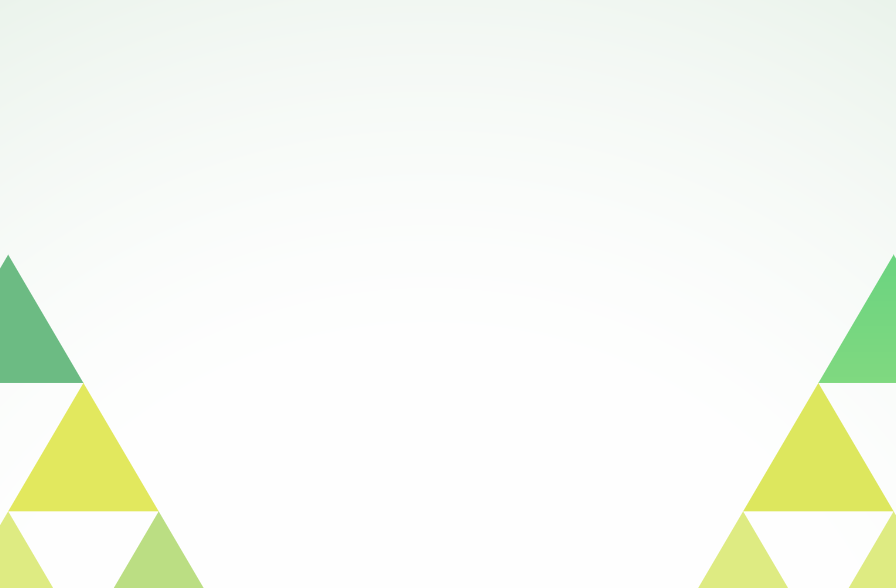
Reproduce this background procedurally as a WebGL 2 fragment shader.

```glsl
#version 300 es
precision highp float;
// Pale backdrop with a soft white glow rising from below the lower edge,
// and a stepped pile of green and yellow triangles in each lower corner.
// Each pile is a triangular lattice walked by rows, drawn by distance.
uniform vec2 u_resolution;
out vec4 fragColor;

const float ROW_HEIGHT = 0.2183;   // lengths are in canvas heights
const float HALF_WIDTH = 0.128;
const float PILE_TOP = 0.567;

// Signed distance to an upright triangle with its apex at the origin
float triangleDistance(vec2 p, float halfWidth, float height) {
    vec2 slopeNormal = normalize(vec2(height, halfWidth));
    return max(dot(vec2(abs(p.x), p.y), slopeNormal), -height - p.y);
}

float coverage(float distanceToEdge, float pixel) {
    return clamp(0.5 - distanceToEdge / pixel, 0.0, 1.0);
}

// Radial glow: white near its centre, faintly green far away
vec3 backdrop(vec2 p, vec2 centre) {
    float reach = clamp((distance(p, centre) - 0.7) / 0.9, 0.0, 1.0);
    return mix(vec3(0.998), vec3(0.918, 0.952, 0.922), pow(reach, 1.7));
}

// Colour of one lattice cell; the two piles differ slightly in hue
vec3 cellColor(int row, int column, bool onRight, float depth) {
    if (row == 0) {
        vec3 rightGreen = mix(vec3(0.42, 0.83, 0.50), vec3(0.50, 0.85, 0.50), depth);
        return onRight ? rightGreen : vec3(0.425, 0.735, 0.515);
    }
    if (row == 1) {
        return onRight ? vec3(0.865, 0.905, 0.37) : vec3(0.885, 0.91, 0.37);
    }
    vec3 paleYellow = vec3(0.87, 0.92, 0.51);
    vec3 leafGreen = vec3(0.735, 0.87, 0.515);
    return (column == 2 && !onRight) ? leafGreen : paleYellow;
}

// Paints a pile; p.x runs inward from the column of the topmost apex
vec3 paintPile(vec3 base, vec2 p, bool onRight, float pixel) {
    vec3 color = base;
    for (int row = 0; row < 3; row++) {
        for (int column = row; column >= 0; column -= 2) {
            vec2 apex = vec2(float(column) * HALF_WIDTH,
                             PILE_TOP - float(row) * ROW_HEIGHT);
            vec2 local = p - apex;
            float depth = clamp(-local.y / ROW_HEIGHT, 0.0, 1.0);
            float edge = triangleDistance(local, HALF_WIDTH, ROW_HEIGHT);
            color = mix(color, cellColor(row, column, onRight, depth),
                        coverage(edge, pixel));
        }
    }
    return color;
}

void main() {
    float pixel = 1.0 / u_resolution.y;
    vec2 p = gl_FragCoord.xy * pixel;
    float aspect = u_resolution.x * pixel;

    vec3 color = backdrop(p, vec2(0.48 * aspect, -0.4));
    color = paintPile(color, vec2(p.x - 0.0139, p.y), false, pixel);
    color = paintPile(color, vec2(aspect - 0.004 - p.x, p.y), true, pixel);
    fragColor = vec4(color, 1.0);
}
```
